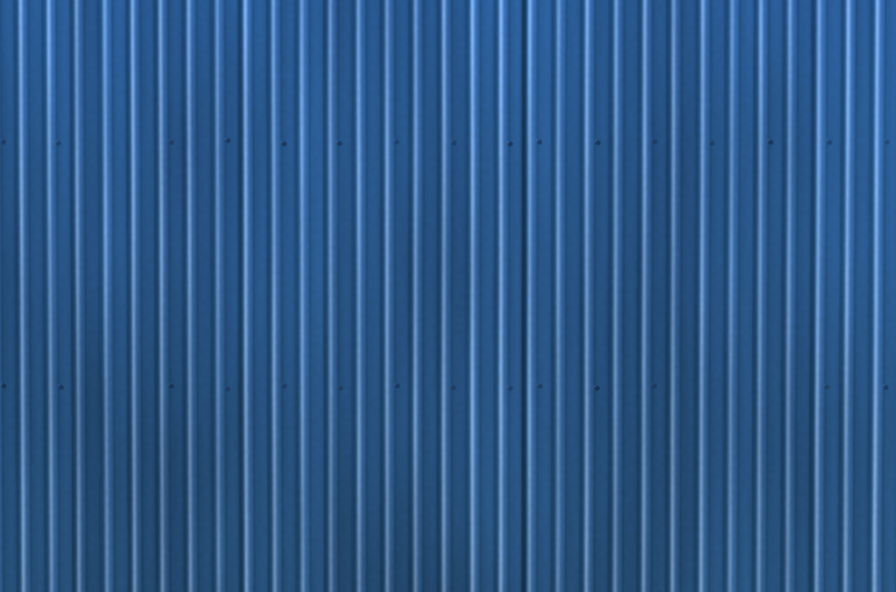
A WebGL 2 fragment shader for this texture:

```glsl
#version 300 es
precision highp float;
// Blue ribbed metal cladding with bright rib edges, panel seams and two rows of screws.

uniform vec2 u_resolution;
out vec4 outColor;

const vec3 SHADOW = vec3(0.105, 0.260, 0.420);
const vec3 PAN = vec3(0.150, 0.320, 0.503);
const vec3 CREST = vec3(0.185, 0.365, 0.575);
const vec3 GLINT = vec3(0.440, 0.610, 0.810);
const vec3 SCREW_DARK = vec3(0.070, 0.160, 0.280);

const float RIBS_PER_WIDTH = 32.246;
const float FIRST_RIB = 0.0247;
const float SCREW_PHASE = 0.36;

float hash(vec2 p) {
  vec3 q = fract(vec3(p.xyx) * 0.1031);
  q += dot(q, q.yzx + 33.33);
  return fract((q.x + q.y) * q.z);
}

vec2 gradientAt(vec2 cell) {
  float angle = 6.2832 * hash(cell);
  return vec2(cos(angle), sin(angle));
}

float gradientNoise(vec2 p) {
  vec2 i = floor(p), f = fract(p);
  vec2 w = f * f * f * (f * (f * 6.0 - 15.0) + 10.0);
  vec2 e = vec2(1.0, 0.0);
  float low = mix(dot(gradientAt(i), f), dot(gradientAt(i + e.xy), f - e.xy), w.x);
  float high = mix(dot(gradientAt(i + e.yx), f - e.yx),
                   dot(gradientAt(i + e.xx), f - e.xx), w.x);
  return mix(low, high, w.y);
}

// Soft-edged strip between two phases of the rib profile.
float strip(float phase, float start, float end, float soft) {
  return smoothstep(start - soft, start + soft, phase)
       * (1.0 - smoothstep(end - soft, end + soft, phase));
}

// Bell-shaped line that fades with distance from its centre.
float softLine(float d, float width) {
  return exp(-d * d / (width * width));
}

// Rib coordinate: whole numbers lie on the bright edges, which spread to the right.
float ribCoordinate(vec2 p, float height) {
  float x = 0.5 + (p.x - 0.5) * (1.0 - 0.007 * (p.y / height - 0.5));
  float d = x - FIRST_RIB;
  return d * (RIBS_PER_WIDTH - 0.804 * d);
}

vec3 ribProfile(float rib, float y, float soft) {
  float phase = fract(rib);
  float edge = abs(fract(rib + 0.5) - 0.5);
  float id = floor(rib + 0.5);
  vec3 color = mix(PAN, CREST, strip(phase, -0.2, 0.22, 0.07));
  color = mix(color, SHADOW, 0.5 * softLine(phase - 0.29, 0.05));
  color = mix(color, CREST, 0.3 * strip(phase, 0.48, 0.66, 0.12));
  color = mix(color, SHADOW, 0.95 * strip(phase, 0.74, 1.1, soft + 0.03));

  // Each edge catches a different amount of light along its length.
  float shine = 0.74 + 0.34 * hash(vec2(id + 40.0, 3.0))
              + 0.25 * gradientNoise(vec2(id * 7.31, y * 4.0));
  return mix(color, GLINT, softLine(edge, 0.088) * clamp(shine, 0.0, 1.0));
}

// Thin overlap line before every tenth edge, deepest near the middle.
float seam(float rib) {
  float d = mod(rib - 7.80 + 5.0, 10.0) - 5.0;
  float depth = mix(0.4, 0.85, softLine(rib - 17.8, 5.0));
  return depth * softLine(d, 0.085);
}

// Screws sit on alternate pans; the alternation shifts after the middle seam.
vec3 addScrews(vec3 color, float rib, float y, float rowY, float dropout, float pixel) {
  float id = floor(rib);
  float present = step(0.5, mod(id + step(18.0, id), 2.0));
  vec2 seed = vec2(id + 60.0, rowY * 97.0);
  present *= step(dropout, hash(seed));
  float strength = present * mix(0.45, 0.9, hash(seed + 11.0));
  vec2 jitter = (vec2(hash(seed + 23.0), hash(seed + 37.0)) - 0.5) * vec2(0.002, 0.004);
  vec2 q = vec2((fract(rib) - SCREW_PHASE) / RIBS_PER_WIDTH, y - rowY) - jitter;
  float head = 1.0 - smoothstep(0.0027 - pixel, 0.0027 + pixel, length(q));
  float glint = softLine(length(q - vec2(-0.0022, 0.0018)), 0.0015);
  color = mix(color, GLINT, glint * strength * 0.3);
  return mix(color, SCREW_DARK, head * strength * 0.8);
}

void main() {
  vec2 p = gl_FragCoord.xy / u_resolution.x;
  float height = u_resolution.y / u_resolution.x;
  float pixel = 1.0 / u_resolution.x;
  float soft = max(0.03, 0.7 * pixel * RIBS_PER_WIDTH);

  // Sheet shape with a barely visible bend.
  float rib = ribCoordinate(p, height) + 0.02 * gradientNoise(p * vec2(14.0, 3.0));
  vec3 color = ribProfile(rib, p.y, soft);
  color = mix(color, SHADOW * 0.65, seam(rib));
  color = addScrews(color, rib, p.y, 0.502, 0.08, pixel);
  color = addScrews(color, rib, p.y, 0.228, 0.10, pixel);

  // Broad light, differences between pans and fine vertical streaks.
  float light = 0.92 + 0.15 * p.y / height + 0.05 * (p.x - 0.5);
  light += 0.09 * (hash(vec2(floor(rib + 0.25) + 80.0, 9.0)) - 0.5);
  light += 0.16 * gradientNoise(p * vec2(5.0, 3.0) + 3.7);
  light += 0.05 * gradientNoise(p * vec2(110.0, 7.0));
  light += 0.04 * gradientNoise(p * 150.0);
  vec3 tint = mix(vec3(1.03, 1.0, 0.97), vec3(0.97, 1.0, 1.04), p.y / height);
  outColor = vec4(color * tint * light, 1.0);
}
```
